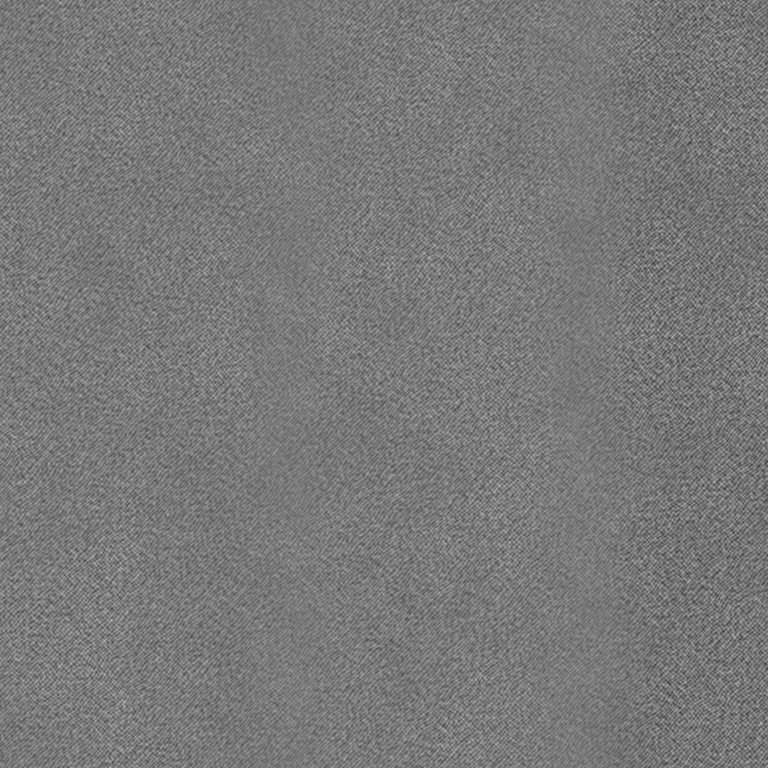
A Shadertoy shader for this texture:

```glsl
vec2 gradient(vec2 cell) {
    vec3 q = fract(cell.xyx * vec3(0.1031, 0.1030, 0.0973));
    q += dot(q, q.yzx + 33.33);
    float angle = 6.2832 * fract((q.x + q.y) * q.z);
    return vec2(cos(angle), sin(angle));
}

float gradientNoise(vec2 p) {
    vec2 i = floor(p), f = fract(p);
    vec2 u = f * f * f * (f * (f * 6.0 - 15.0) + 10.0);
    vec2 e = vec2(1.0, 0.0);
    float a = dot(gradient(i), f);
    float b = dot(gradient(i + e.xy), f - e.xy);
    float c = dot(gradient(i + e.yx), f - e.yx);
    float d = dot(gradient(i + e.xx), f - e.xx);
    return mix(mix(a, b, u.x), mix(c, d, u.x), u.y);
}

float cloud(vec2 p) {
    float sum = 0.0, weight = 1.0;
    for (int octave = 0; octave < 4; octave++) {
        sum += weight * gradientNoise(p);
        p = mat2(0.8, 0.6, -0.6, 0.8) * p * 2.1 + 17.3;
        weight *= 0.55;
    }
    return sum;
}

// Soft vertical band where the weave is worn flat
float wornBand(float x, float centre) {
    float d = (x - centre) / 0.055;
    return exp(-d * d);
}

void mainImage(out vec4 fragColor, in vec2 fragCoord) {
    vec2 uv = fragCoord / min(iResolution.x, iResolution.y);

    // Large patches and bands
    float patches = cloud(uv * vec2(6.0, 5.0) + 3.7);
    float mottling = cloud(uv * 22.0 + 41.0);
    float x = uv.x + 0.04 * gradientNoise(uv * 7.0 + 9.0);
    float worn = wornBand(x, 0.38) + wornBand(x, 0.76);
    float rightSide = smoothstep(0.77, 0.86, x);

    // Rising twill, crossed by a second diagonal in places
    vec2 thread = uv * 163.0 + 0.9 * vec2(gradientNoise(uv * 31.0), gradientNoise(uv * 31.0 + 60.0));
    float twill = sin(6.2832 * (thread.x - thread.y));
    float crossing = sin(6.2832 * (thread.x + thread.y));
    float crossed = smoothstep(-0.25, 0.4, patches + 0.3 * rightSide);
    float weave = 0.048 * twill + 0.034 * crossed * crossing;

    // Fibre grain and faint horizontal weft
    vec2 fibre = mat2(0.8, 0.6, -0.6, 0.8) * uv;
    float grain = 0.15 * gradientNoise(fibre * 231.0 + 5.3)
                + 0.11 * gradientNoise(fibre * 173.0 + 80.7);
    float weft = 0.035 * gradientNoise(uv * vec2(45.0, 210.0) + 0.37);

    float contrast = 1.0 - 0.32 * worn + 0.2 * patches + 0.15 * rightSide;
    float base = 0.478 + 0.022 * patches + 0.018 * mottling - 0.022 * rightSide;
    float grey = base + contrast * (weave + grain + weft);
    fragColor = vec4(vec3(clamp(grey, 0.0, 1.0)), 1.0);
}
```
